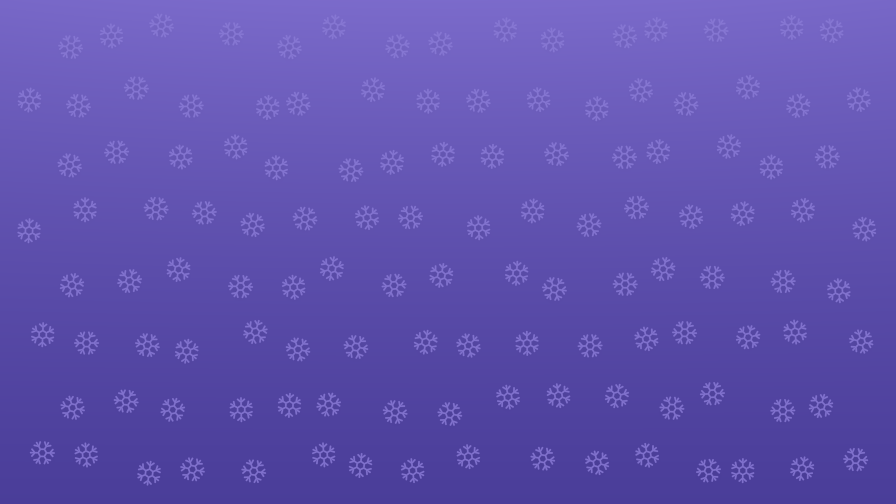
This pattern is drawn by a Shadertoy shader. Its source:

```glsl
const float PI = 3.14159265;

vec3 hash3(vec2 cell) {
    vec3 p = fract(cell.xyx * vec3(0.1031, 0.1030, 0.0973) + 0.37);
    p += dot(p, p.yxz + 33.33);
    return fract((p.xxy + p.yzz) * p.zyx);
}

float segment(vec2 p, vec2 a, vec2 b) {
    vec2 pa = p - a, ba = b - a;
    return length(pa - ba * clamp(dot(pa, ba) / dot(ba, ba), 0.0, 1.0));
}

// Six-armed flake of unit radius: hexagonal hub, spokes and forked tips
float snowflake(vec2 p, float turn) {
    float angle = mod(atan(p.y, p.x) + turn, PI / 3.0) - PI / 6.0;
    vec2 q = length(p) * vec2(cos(angle), abs(sin(angle)));
    float hub = abs(dot(q, vec2(0.866, 0.5)) - 0.29);
    float spoke = segment(q, vec2(0.34, 0.0), vec2(0.94, 0.0));
    float fork = segment(q, vec2(0.61, 0.0), vec2(0.84, 0.27));
    return min(hub, min(spoke, fork)) - 0.07;
}

void mainImage(out vec4 fragColor, in vec2 fragCoord) {
    float pixel = 1.0 / iResolution.y;
    float halfWidth = 0.5 * iResolution.x * pixel;
    vec2 p = fragCoord * pixel - vec2(halfWidth, 0.0);

    // Vertical gradient, brightest at the top centre
    float t = p.y * (0.57 + 0.43 * p.y) - 0.09 * p.x * p.x * p.y * p.y;
    vec3 color = mix(vec3(0.290, 0.240, 0.600), vec3(0.482, 0.418, 0.795), t);

    // Staggered rows, one jittered flake per cell
    vec2 pitch = vec2(0.1093, 0.1215);
    vec2 grid = (p - vec2(0.0, 0.018)) / pitch;
    float row = floor(grid.y);
    float stagger = 0.5 * mod(row, 2.0);
    vec2 cell = vec2(floor(grid.x + stagger), row);
    vec2 center = (cell + vec2(0.5 - stagger, 0.5)) * pitch + vec2(0.0, 0.018);

    // Only whole flakes, clear of the borders
    float inside = step(abs(center.x), halfWidth - 0.05)
                 * step(0.0, row) * step(row, 7.0);

    vec3 rnd = hash3(cell + 20.0);
    float radius = 0.0245;
    vec2 local = p - center - (rnd.xy - 0.5) * vec2(0.054, 0.048);
    float d = snowflake(local / radius, rnd.z * PI / 3.0) * radius;

    // Faint soft shadow, then the flake itself
    float shadow = 1.0 - smoothstep(0.3, 1.2, length(local + vec2(0.0, 0.003)) / radius);
    color *= 1.0 - 0.03 * shadow * inside;
    float flake = 1.0 - smoothstep(-0.7 * pixel, 0.7 * pixel, d);
    color = mix(color, vec3(0.535, 0.475, 0.835), 0.85 * flake * inside);

    fragColor = vec4(color, 1.0);
}
```
